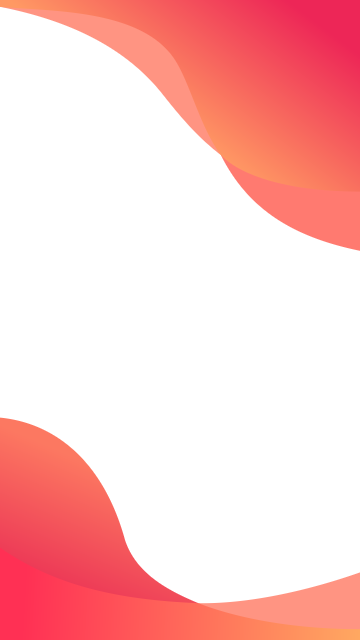
Write a WebGL 1 fragment shader that draws this background.

```glsl
precision highp float;

uniform vec2 u_resolution;

const vec2 CANVAS = vec2(9.0, 16.0);
const vec3 PAPER = vec3(1.0);
const vec3 BLUSH = vec3(1.0, 0.58, 0.51);
const vec3 CORAL = vec3(1.0, 0.48, 0.44);
const vec3 ORANGE = vec3(1.0, 0.60, 0.39);
const vec3 CRIMSON = vec3(0.93, 0.15, 0.34);
const vec3 PEACH = vec3(0.99, 0.47, 0.38);
const vec3 BRICK = vec3(0.93, 0.23, 0.34);
const vec3 AMBER = vec3(1.0, 0.66, 0.38);
const vec3 ROSE = vec3(1.0, 0.19, 0.33);

// Points where the paired waves cross
const vec2 TOP_CROSS = vec2(5.52, 12.125);
const vec2 LOW_CROSS = vec2(4.96, 0.92);

vec2 bezier(float t, vec2 a, vec2 b, vec2 c, vec2 d) {
  float s = 1.0 - t;
  return s * s * s * a + 3.0 * s * t * (s * b + t * c) + t * t * t * d;
}

// Height and slope at x of a Bezier arc that runs left to right
vec2 arc(float x, vec2 a, vec2 b, vec2 c, vec2 d) {
  float t = 0.5;
  float halfStep = 0.25;
  for (int i = 0; i < 16; i++) {
    t += bezier(t, a, b, c, d).x < x ? halfStep : -halfStep;
    halfStep *= 0.5;
  }
  float s = 1.0 - t;
  vec2 tangent = s * s * (b - a) + 2.0 * s * t * (c - b) + t * t * (d - c);
  return vec2(bezier(t, a, b, c, d).y, tangent.y / max(tangent.x, 0.001));
}

// Smooth coverage of the region above an edge
float above(float y, vec2 edge, float pixel) {
  float dist = (y - edge.x) / sqrt(1.0 + edge.y * edge.y);
  return clamp(dist / pixel + 0.5, 0.0, 1.0);
}

vec3 gradient(vec2 p, vec2 from, vec2 to, vec3 first, vec3 last) {
  vec2 axis = to - from;
  return mix(first, last, clamp(dot(p - from, axis) / dot(axis, axis), 0.0, 1.0));
}

vec2 topBackEdge(float x) {
  vec2 bend = vec2(4.06, 13.65);
  if (x < bend.x)
    return arc(x, vec2(0.0, 15.83), vec2(1.46, 15.54), vec2(3.02, 14.96), bend);
  if (x < TOP_CROSS.x)
    return arc(x, bend, vec2(4.44, 13.17), vec2(4.90, 12.60), TOP_CROSS);
  return arc(x, TOP_CROSS, vec2(6.19, 10.79), vec2(7.29, 10.08), vec2(9.0, 9.73));
}

vec2 topFrontEdge(float x) {
  vec2 bend = vec2(4.375, 14.5);
  if (x < bend.x)
    return arc(x, vec2(0.0, 15.83), vec2(1.25, 15.71), vec2(3.54, 15.79), bend);
  if (x < TOP_CROSS.x)
    return arc(x, bend, vec2(4.75, 13.92), vec2(5.0, 12.83), TOP_CROSS);
  return arc(x, TOP_CROSS, vec2(6.04, 11.58), vec2(7.29, 11.21), vec2(9.0, 11.21));
}

vec2 lowBackEdge(float x) {
  vec2 bend = vec2(3.125, 2.5);
  if (x < bend.x)
    return arc(x, vec2(0.0, 5.56), vec2(1.42, 5.42), vec2(2.60, 4.42), bend);
  if (x < LOW_CROSS.x)
    return arc(x, bend, vec2(3.40, 1.67), vec2(4.17, 1.25), LOW_CROSS);
  return arc(x, LOW_CROSS, vec2(6.25, 0.90), vec2(7.75, 1.25), vec2(9.0, 1.69));
}

vec2 lowFrontEdge(float x) {
  if (x < LOW_CROSS.x)
    return arc(x, vec2(0.0, 2.31), vec2(1.46, 1.29), vec2(3.125, 1.0), LOW_CROSS);
  return arc(x, LOW_CROSS, vec2(6.04, 0.50), vec2(7.50, 0.27), vec2(9.0, 0.27));
}

void main() {
  vec2 p = gl_FragCoord.xy / u_resolution * CANVAS;
  float pixel = CANVAS.y / u_resolution.y;
  vec3 color = PAPER;

  // Upper waves
  vec3 topBack = p.x < TOP_CROSS.x ? BLUSH : CORAL;
  vec3 topFront = gradient(p, vec2(5.62, 11.94), vec2(8.12, 15.27), ORANGE, CRIMSON);
  color = mix(color, topBack, above(p.y, topBackEdge(p.x), pixel));
  color = mix(color, topFront, above(p.y, topFrontEdge(p.x), pixel));

  // Lower waves
  vec3 hill = gradient(p, vec2(1.04, 1.73), vec2(2.21, 4.41), BRICK, PEACH);
  vec3 lowBack = p.x < LOW_CROSS.x ? hill : BLUSH;
  vec3 lowFront = gradient(p, vec2(0.6, 0.5), vec2(9.0, 0.0), ROSE, AMBER);
  color = mix(lowBack, color, above(p.y, lowBackEdge(p.x), pixel));
  color = mix(lowFront, color, above(p.y, lowFrontEdge(p.x), pixel));

  gl_FragColor = vec4(color, 1.0);
}
```
